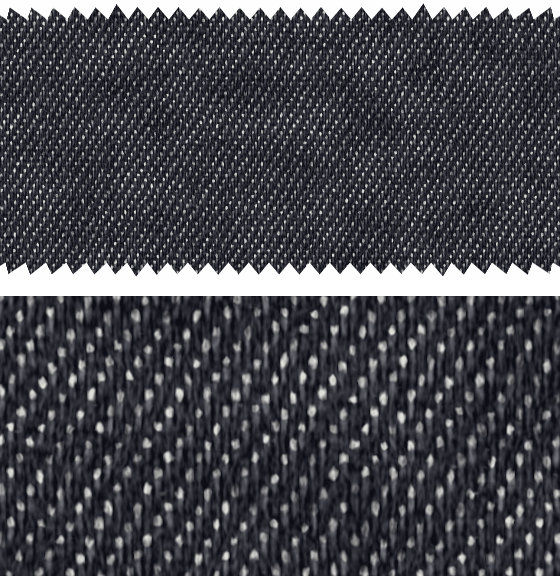
Top, the full canvas; bottom, a detail of the centre.
Write a Shadertoy shader that draws this texture.

```glsl
const vec3 PAPER = vec3(0.995);
const vec3 INK = vec3(0.085, 0.085, 0.118);
const vec3 SLATE = vec3(0.38, 0.38, 0.41);
const vec3 COTTON = vec3(0.87, 0.87, 0.85);

const vec2 THREADS = vec2(86.0, 52.0);  // warp and weft threads per canvas height
const float TWILL = 3.0;                // weft shows on every third warp thread
const float TOOTH = 0.0724;             // width of one pinked tooth

float hash(vec2 p) {
    vec3 q = fract(vec3(p.xyx) * vec3(0.1031, 0.1030, 0.0973));
    q += dot(q, q.yzx + 33.33);
    return fract((q.x + q.y) * q.z);
}

vec2 gradientAt(vec2 cell) {
    float angle = 6.2832 * hash(cell);
    return vec2(cos(angle), sin(angle));
}

float gradientNoise(vec2 p) {
    vec2 i = floor(p), f = fract(p);
    vec2 u = f * f * f * (f * (f * 6.0 - 15.0) + 10.0);
    vec2 e = vec2(0.0, 1.0);
    float low = mix(dot(gradientAt(i), f),
                    dot(gradientAt(i + e.yx), f - e.yx), u.x);
    float high = mix(dot(gradientAt(i + e.xy), f - e.xy),
                     dot(gradientAt(i + e.yy), f - e.yy), u.x);
    return mix(low, high, u.y);
}

// Height of a pinked edge; teeth lean outward near the ends of the strip
float pinkedEdge(float x, float tallTip, float valley, float tip, float extra) {
    float t = (x - tallTip) / TOOTH + 0.5;
    float id = floor(t), f = fract(t);
    float centre = tallTip + id * TOOTH;
    float peak = clamp(0.5 + 0.42 * centre * centre * centre, 0.06, 0.94);
    float ramp = min(f / peak, (1.0 - f) / (1.0 - peak));
    float tall = (id == 0.0 || id == 15.0) ? extra : 0.0;
    float wobble = 0.004 * (hash(vec2(id, tip * 100.0)) - 0.5);
    return mix(valley, tip + tall + wobble, ramp);
}

vec3 denim(vec2 p) {
    // Slightly wandering thread coordinates, frayed by a fine grain
    vec2 wander = vec2(gradientNoise(p * vec2(14.0, 9.0)),
                       gradientNoise(p * vec2(17.0, 12.0) + 40.0));
    vec2 w = p * THREADS + 0.5 * wander;
    vec2 fray = vec2(gradientNoise(w * vec2(1.7, 1.9) + 15.0),
                     gradientNoise(w * vec2(1.9, 2.1) + 55.0));
    float warp = floor(w.x);
    float across = fract(w.x) - 0.5;
    float along = mod(w.y - warp, TWILL);
    vec2 stitch = vec2(warp, floor((w.y - warp) / TWILL));
    vec2 frayed = vec2(across, along) + vec2(0.15, 0.25) * fray;

    // Dark warp floats with short fuzzy fibres
    float fibre = gradientNoise(w * vec2(2.1, 1.2))
                + 0.6 * gradientNoise(w * vec2(2.9, 2.4) + 70.0);
    float roundness = 1.0 - 4.0 * across * across;
    float streak = hash(vec2(warp, 7.0)) - 0.5;
    float patches = gradientNoise(p * vec2(5.0, 8.0) + 20.0);
    float shade = 0.02 + 0.22 * roundness + 0.6 * fibre
                + 0.10 * streak + 0.14 * patches;

    // Grey worn streak hanging below each weft speck
    vec2 wornOffset = (frayed - vec2(0.0, 0.85)) / vec2(0.48, 0.85);
    float worn = smoothstep(1.05, 0.15, length(wornOffset));
    shade += worn * mix(0.2, 0.8, hash(stitch + 61.0));
    vec3 colour = mix(INK, SLATE, clamp(shade, -0.12, 1.2));

    // Pale weft specks, uneven in size and brightness
    float jitter = 0.24 * (hash(stitch + 11.0) - 0.5);
    float size = mix(0.88, 1.15, hash(stitch + 23.0));
    vec2 offset = (frayed - vec2(0.0, 1.5 + jitter)) / (vec2(0.52, 0.42) * size);
    float speck = smoothstep(1.1, 0.3, length(offset));
    float bright = 0.48 + 0.45 * hash(stitch + 37.0) + 0.4 * patches + 0.4 * fibre;
    colour = mix(colour, COTTON, speck * clamp(bright, 0.1, 1.0));

    // Stray lint lying over the weave
    float lint = smoothstep(0.42, 0.7, gradientNoise(p * vec2(75.0, 95.0) + 5.0));
    return mix(colour, COTTON, 0.2 * lint);
}

void mainImage(out vec4 fragColor, in vec2 fragCoord) {
    vec2 p = (fragCoord - 0.5 * iResolution.xy) / iResolution.y;
    float blur = 0.9 / iResolution.y;

    // Strip of cloth between two pinked edges
    float top = pinkedEdge(p.x, -0.578, 0.430, 0.474, 0.013);
    float bottom = pinkedEdge(p.x, -0.510, 0.4375, 0.480, 0.007);
    float inside = min(top - p.y, bottom + p.y);
    float cloth = smoothstep(-blur, blur, inside);

    fragColor = vec4(mix(PAPER, denim(p), cloth), 1.0);
}
```
